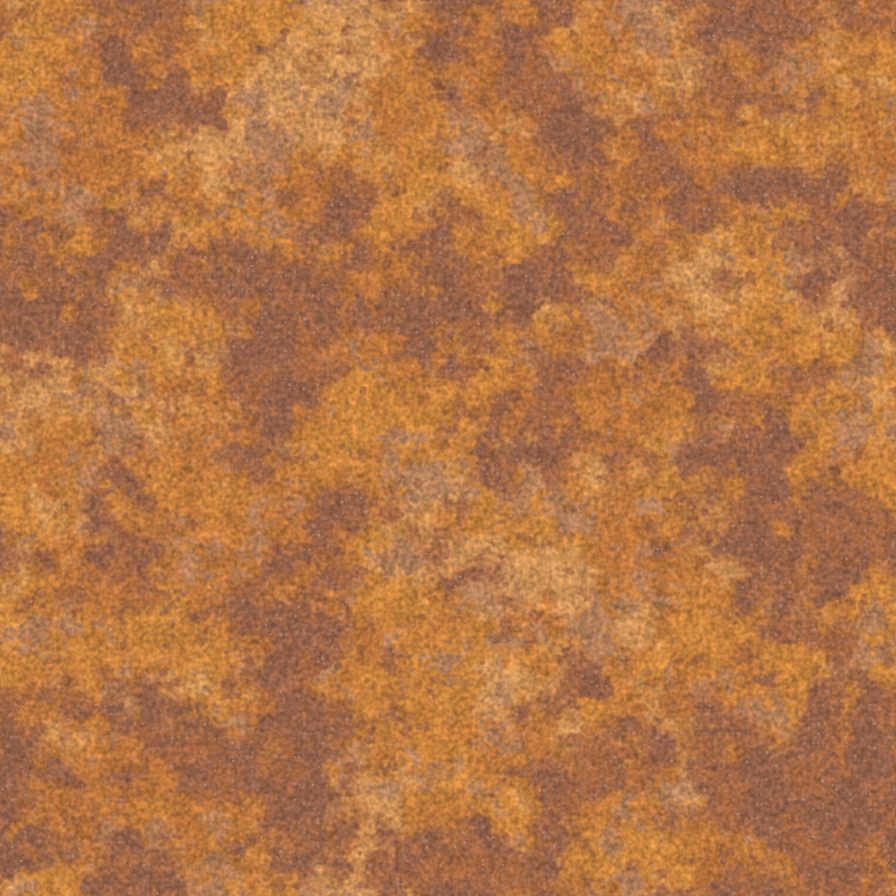
Write a Shadertoy shader that draws this texture.

```glsl
const vec3 DEEP_BROWN = vec3(0.56, 0.37, 0.285);
const vec3 WARM_BROWN = vec3(0.635, 0.405, 0.285);
const vec3 STAIN      = vec3(0.66, 0.405, 0.235);
const vec3 ORANGE     = vec3(0.735, 0.46, 0.235);
const vec3 OCHRE      = vec3(0.785, 0.515, 0.24);
const vec3 TAN        = vec3(0.815, 0.59, 0.365);
const vec3 GREY_TAN   = vec3(0.69, 0.495, 0.37);
const vec3 BROWN_FLECK = vec3(0.72, 0.58, 0.52);
const vec3 PALE_FLECK  = vec3(0.90, 0.74, 0.53);

const float PATCH_SCALE = 5.0;    // brown patches across the canvas
const float PATCH_LEVEL = 0.145;  // higher means less brown
const float PATCH_EDGE  = 0.11;
const float CRUMB_SCALE = 27.0;   // round crumbs along patch outlines
const float FLECK_SCALE = 190.0;
const float GRAIN = 0.20;
const float MOTTLE = 0.13;

// Three random values from 0 to 1 for a lattice cell
vec3 hash(vec2 cell, float seed) {
    uvec3 v = uvec3(vec3(cell, seed)) * 1664525u + 1013904223u;
    v.x += v.y * v.z; v.y += v.z * v.x; v.z += v.x * v.y;
    v ^= v >> 16u;
    v.x += v.y * v.z; v.y += v.z * v.x; v.z += v.x * v.y;
    return vec3(v >> 8u) / 16777216.0;
}

float corner(vec2 cell, vec2 offset, float period, float seed) {
    float angle = 6.28319 * hash(mod(cell, period), seed).x;
    return dot(vec2(cos(angle), sin(angle)), offset);
}

// Gradient noise that wraps after a whole period
float noise(vec2 p, float period, float seed) {
    vec2 i = floor(p), f = p - i;
    vec2 u = f * f * f * (f * (f * 6.0 - 15.0) + 10.0);
    vec2 e = vec2(1.0, 0.0);
    return mix(
        mix(corner(i, f, period, seed), corner(i + e, f - e, period, seed), u.x),
        mix(corner(i + e.yx, f - e.yx, period, seed),
            corner(i + e.xx, f - e.xx, period, seed), u.x), u.y);
}

float fbm(vec2 uv, float scale, int octaves, float gain, float seed) {
    float sum = 0.0, amp = 1.0;
    for (int i = 0; i < octaves; i++) {
        sum += amp * noise(uv * scale + 0.37 * float(i), scale, seed + float(i));
        scale *= 2.0;
        amp *= gain;
    }
    return sum;
}

// Sparse round flecks: coverage in x, random strength in y
vec2 flecks(vec2 uv, float scale, float density, float seed) {
    vec2 p = uv * scale, cell = floor(p);
    vec3 r = hash(mod(cell, scale), seed);
    vec3 s = hash(mod(cell, scale), seed + 1.0);
    float d = length((p - cell - 0.35 - 0.3 * r.xy) * vec2(1.0, 0.8 + 0.5 * s.z));
    float radius = mix(0.15, 0.38, s.x);
    float cover = 1.0 - smoothstep(radius - 0.15, radius + 0.15, d);
    return vec2(cover * step(r.z, density), s.y);
}

void mainImage(out vec4 fragColor, in vec2 fragCoord) {
    vec2 uv = fragCoord / iResolution.xy;

    // Small warp roughens the outlines
    vec2 warp = vec2(fbm(uv, 32.0, 3, 0.6, 10.0), fbm(uv, 32.0, 3, 0.6, 20.0));
    vec2 q = uv + 0.008 * warp;

    // Orange ground with ochre, tan and greyish blotches
    float hue = fbm(q, 5.0, 6, 0.72, 30.0);
    float pale = fbm(q, 4.0, 6, 0.75, 40.0);
    float grey = fbm(q, 12.0, 5, 0.80, 50.0);
    vec3 ground = mix(ORANGE, OCHRE, smoothstep(-0.3, 0.35, hue));
    ground = mix(ground, TAN, 0.85 * smoothstep(0.08, 0.55, pale));
    ground = mix(ground, GREY_TAN, 0.85 * smoothstep(0.14, 0.50, grey));

    // Brown corrosion: broad patches, crumbs and a stained rim
    float rust = fbm(q, PATCH_SCALE, 6, 0.66, 60.0);
    rust += 0.40 * noise(q * CRUMB_SCALE, CRUMB_SCALE, 70.0);
    float rim = smoothstep(PATCH_LEVEL - 0.30, PATCH_LEVEL, rust);
    float brown = smoothstep(PATCH_LEVEL - PATCH_EDGE, PATCH_LEVEL + PATCH_EDGE, rust);
    float depth = fbm(uv, 16.0, 5, 0.85, 80.0);
    vec3 crust = mix(WARM_BROWN, DEEP_BROWN, smoothstep(-0.4, 0.4, depth + 0.3 * (rust - 0.3)));
    crust = mix(crust, STAIN, 0.6 * smoothstep(0.15, 0.5, -depth));
    vec3 color = mix(ground, STAIN, 0.45 * rim);
    color = mix(color, crust, 0.94 * brown);

    // Dark pits scattered over the ground
    float pits = fbm(uv, 40.0, 3, 0.6, 90.0) + 0.4 * (rust - PATCH_LEVEL);
    color = mix(color, WARM_BROWN * 0.95, 0.65 * smoothstep(0.15, 0.40, pits) * (1.0 - brown));

    // Mottling and fine grain
    float mottle = fbm(uv, 36.0, 3, 0.85, 100.0);
    float grain = noise(uv * 150.0, 150.0, 110.0) + 0.9 * noise(uv * 233.0 + 0.3, 233.0, 111.0);
    color *= 1.0 + MOTTLE * mottle * (1.0 - 0.4 * brown) + GRAIN * grain;

    // Mineral flecks, denser on the brown crust
    vec2 fleck = flecks(uv, FLECK_SCALE, mix(0.06, 0.20, brown), 120.0);
    color = mix(color, mix(PALE_FLECK, BROWN_FLECK, max(brown, step(0.4, fleck.y))),
                fleck.x * mix(0.15, 0.65, fleck.y));

    fragColor = vec4(clamp(color, 0.0, 1.0), 1.0);
}
```
